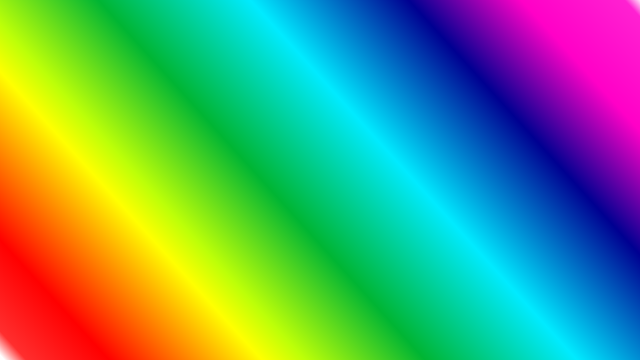
A WebGL 1 fragment shader for this background:

```glsl
precision highp float;
// A diagonal rainbow running from a red lower left to a magenta upper right.
// Each point is projected onto one slanted axis, and its place on that axis
// is coloured by chained blends between stops; two corners fade to white.

uniform vec2 u_resolution;

const float ASPECT = 16.0 / 9.0;
const float SLANT = 0.908;

const vec3 WHITE = vec3(1.0);
const vec3 CORAL = vec3(1.0, 0.18, 0.18);
const vec3 RED = vec3(1.0, 0.0, 0.0);
const vec3 YELLOW = vec3(1.0, 1.0, 0.0);
const vec3 LIME = vec3(0.74, 1.0, 0.03);
const vec3 GREEN = vec3(0.0, 0.71, 0.2);
const vec3 CYAN = vec3(0.0, 0.92, 1.0);
const vec3 NAVY = vec3(0.0, 0.0, 0.57);
const vec3 MAGENTA = vec3(1.0, 0.0, 0.78);
const vec3 PINK = vec3(1.0, 0.13, 0.82);

// Position along the ramp, in canvas heights, zero at the upper left corner.
float slantedAxis(vec2 uv) {
  return uv.x * ASPECT - SLANT * (1.0 - uv.y);
}

// Linear blend toward the next stop as t goes from start to end.
vec3 blendTo(vec3 color, vec3 next, float start, float end, float t) {
  return mix(color, next, clamp((t - start) / (end - start), 0.0, 1.0));
}

vec3 rainbow(float t) {
  // Warm side
  vec3 color = blendTo(WHITE, CORAL, -0.895, -0.835, t);
  color = blendTo(color, RED, -0.835, -0.605, t);
  color = blendTo(color, YELLOW, -0.605, -0.18, t);
  color = blendTo(color, LIME, -0.18, -0.06, t);
  color = blendTo(color, GREEN, -0.06, 0.273, t);
  // Cool side
  color = blendTo(color, CYAN, 0.273, 0.695, t);
  color = blendTo(color, NAVY, 0.695, 1.135, t);
  color = blendTo(color, MAGENTA, 1.135, 1.447, t);
  color = blendTo(color, PINK, 1.447, 1.735, t);
  return blendTo(color, WHITE, 1.735, 1.785, t);
}

void main() {
  vec2 uv = gl_FragCoord.xy / u_resolution;
  gl_FragColor = vec4(rainbow(slantedAxis(uv)), 1.0);
}
```
